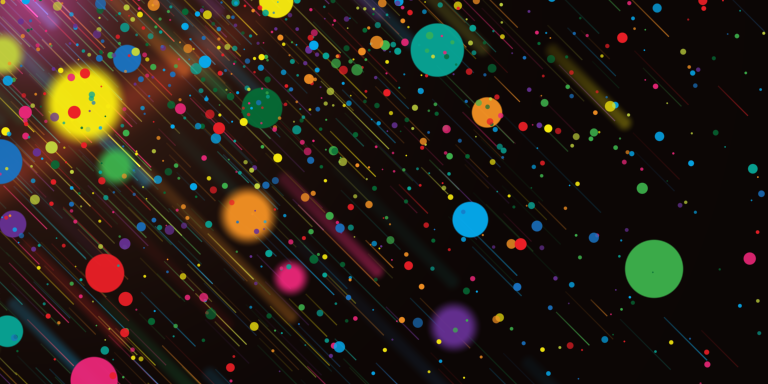
A Shadertoy shader for this background:

```glsl
const vec3 CONFETTI[11] = vec3[11](
    vec3(.98, .93, .06), vec3(.24, .70, .30), vec3(.03, .65, .59), vec3(.96, .57, .14),
    vec3(.92, .15, .47), vec3(.10, .45, .76), vec3(.40, .19, .58), vec3(.02, .42, .21),
    vec3(.92, .12, .15), vec3(.76, .83, .24), vec3(.02, .67, .94));

vec4 hash4(vec3 p) {
    vec4 q = fract(p.xyzx * vec4(.1031, .1030, .0973, .1099));
    q += dot(q, q.wzxy + 33.33);
    return fract((q.xxyz + q.yzzw) * q.zywx);
}

vec3 pickColour(float h) {
    return CONFETTI[int(h * 10.99)];
}

float disc(float dist, float radius, float soft) {
    return 1. - smoothstep(radius - soft, radius + soft, dist);
}

// Falling diagonal segments, one per cell of a shifted brick grid
vec3 streaks(vec2 p, vec2 cell, float halfWidth, float soft, float seed) {
    vec2 q = vec2(p.x - p.y, p.x + p.y) * .7071;
    float row = floor(q.y / cell.y);
    float shift = hash4(vec3(row, seed, 7.)).x * cell.x;
    float column = floor((q.x + shift) / cell.x);
    vec4 h = hash4(vec3(column, row, seed));
    vec4 g = hash4(vec3(row, column, seed + 31.));

    vec2 local = vec2(q.x + shift - column * cell.x, q.y - row * cell.y);
    float halfLength = cell.x * mix(.12, .42, h.x);
    vec2 offset = local - cell * vec2(.5, mix(.35, .65, h.y));
    float along = clamp(offset.x, -halfLength, halfLength);
    float dist = length(offset - vec2(along, 0.));

    vec2 centre = vec2((column + .5) * cell.x - shift, (row + .5) * cell.y);
    float x = (centre.x + centre.y) * .7071;
    float y = (centre.y - centre.x) * .7071;
    float present = step(h.z, clamp(.75 - .45 * x + .2 * y, .07, .85));
    float fade = mix(.45, 1., .5 + .5 * along / halfLength);
    float strength = mix(.2, 1., g.x * g.x) * fade;
    return pickColour(h.w) * present * strength * disc(dist, halfWidth, soft);
}

// Small round confetti, thickest near the upper left
void addDots(inout vec3 colour, vec2 p, float size, float layer, float px) {
    float angle = .4 + layer * 1.3;
    mat2 turn = mat2(cos(angle), sin(angle), -sin(angle), cos(angle));
    vec2 q = turn * p / size;
    vec2 id = floor(q);
    vec4 h = hash4(vec3(id, layer + 3.));
    vec4 g = hash4(vec3(id.yx, layer + 57.));
    vec2 centre = id + mix(vec2(.22), vec2(.78), h.xy);

    vec2 away = (centre * size * turn - vec2(.65, 1.)) * vec2(.95, 1.25);
    float density = .09 + .5 * exp(-2.2 * dot(away, away));
    float radius = size * mix(.05, .19, g.x * g.x);
    float mask = disc(length(q - centre) * size, radius, px * .8);
    colour = mix(colour, pickColour(h.w), mask * step(h.z, density) * mix(.65, 1., g.y));
}

void mainImage(out vec4 fragColor, in vec2 fragCoord) {
    float px = 1. / iResolution.y;
    vec2 p = fragCoord * px;

    // Dark backdrop with warm and violet light in the corner
    vec2 corner = p - vec2(.08, 1.);
    vec3 colour = vec3(.045, .022, .018);
    colour += vec3(.20, .11, .07) * exp(-2.2 * dot(corner, corner));
    colour += vec3(.36, .10, .36) * exp(-38. * dot(corner, corner));
    float beam = (p.y - .53 - .62 * p.x) / .065;
    colour += vec3(.25, .07, .04) * exp(-beam * beam) * (1. - smoothstep(.45, .8, p.x));

    // Broad soft beams, then fine lines
    for (int i = 0; i < 2; i++) {
        float k = float(i);
        colour += .42 * streaks(p + .13 * k, vec2(.75, .12 + .03 * k), .016, .014, 11. + k);
    }
    for (int i = 0; i < 4; i++) {
        float k = float(i);
        colour += .85 * streaks(p + .037 * k, vec2(.24 + .07 * k, .034), .0012, px, 23. + k);
    }

    // Large discs on a low-discrepancy sequence, every third out of focus
    for (int i = 0; i < 18; i++) {
        float k = float(i);
        vec2 f = fract(vec2(.226, .73) + k * vec2(.7549, .5698));
        vec2 centre = vec2(1.75 * pow(f.x, 1.4), f.y);
        float radius = .095 - .06 * pow(k / 17., .4);
        float soft = i % 3 == 0 ? .014 + .1 * radius : px;
        float mask = disc(length(p - centre), radius, soft);
        colour = mix(colour, CONFETTI[i % 11], mask * .95);
    }

    for (int i = 0; i < 6; i++) {
        float k = float(i);
        addDots(colour, p, .038 + .013 * k, k, px);
    }
    fragColor = vec4(min(colour, 1.), 1.);
}
```
